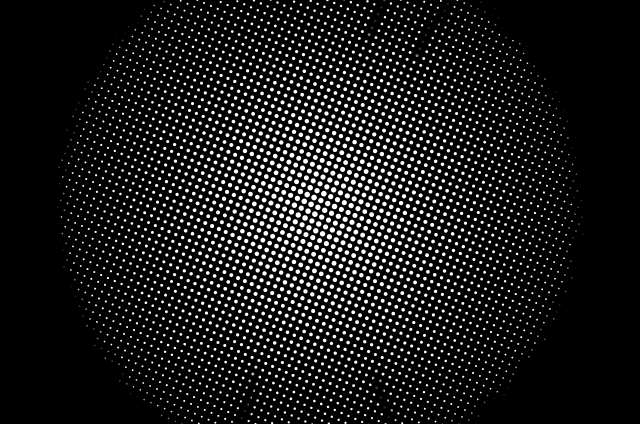
This background is drawn by a Shadertoy shader. Its source:

```glsl
// Round halftone: a tilted grid of white dots that shrink away from the centre, on black.

#define CENTRE vec2(-0.005, 0.011)   // offset from the canvas middle, in heights
#define PITCH 0.01757                // spacing of the dots, in heights
#define TILT 0.413                   // fall of the rows to the right, in radians
#define DISC_RADIUS 0.627            // reach of the dots, in heights
#define DOT_INNER 0.375              // dot radius at the centre, in pitches
#define DOT_OUTER 0.095              // dot radius at the rim, in pitches
#define SIZE_JITTER 0.08             // random variation of dot size
#define STREAK_WIDTH 0.026           // half width of a dark streak, in radians
#define STREAK_ANGLES vec4(-1.925, -1.243, 1.006, 1.273)

const vec3 BACKGROUND = vec3(0.0);
const vec3 DOT_COLOUR = vec3(1.0);

float hash(vec2 cell) {
    return fract(sin(dot(cell, vec2(12.9898, 78.233))) * 43758.5453);
}

// Thin radial gaps that open towards the rim
float streaks(vec2 p, float reach) {
    float angle = atan(p.y, p.x);
    float light = 1.0;
    for (int i = 0; i < 4; i++) {
        float away = abs(angle - STREAK_ANGLES[i]);
        float gap = 1.0 - smoothstep(0.4 * STREAK_WIDTH, STREAK_WIDTH, away);
        light *= 1.0 - 0.85 * gap * smoothstep(0.62, 0.72, reach);
    }
    return light;
}

void mainImage(out vec4 fragColor, in vec2 fragCoord) {
    vec2 p = (fragCoord - 0.5 * iResolution.xy) / iResolution.y - CENTRE;
    float pixel = 1.0 / (iResolution.y * PITCH);

    // Tilted grid with a dot on every whole coordinate
    float c = cos(TILT), s = sin(TILT);
    vec2 grid = vec2(c * p.x - s * p.y, s * p.x + c * p.y) / PITCH;
    vec2 cell = floor(grid + 0.5);

    // Dot size falls evenly with distance, with a slightly ragged rim
    float reach = length(cell) * PITCH / DISC_RADIUS;
    float noise = hash(cell) - 0.5;
    float radius = mix(DOT_INNER, DOT_OUTER, min(reach, 1.0));
    radius *= 1.0 + SIZE_JITTER * noise;
    float rim = 1.0 - smoothstep(0.93, 1.0, reach + 0.04 * noise);

    // Antialiased disc
    float coverage = clamp(0.5 + (radius - length(grid - cell)) / pixel, 0.0, 1.0);
    coverage *= rim * streaks(p, length(p) / DISC_RADIUS);

    fragColor = vec4(mix(BACKGROUND, DOT_COLOUR, coverage), 1.0);
}
```
